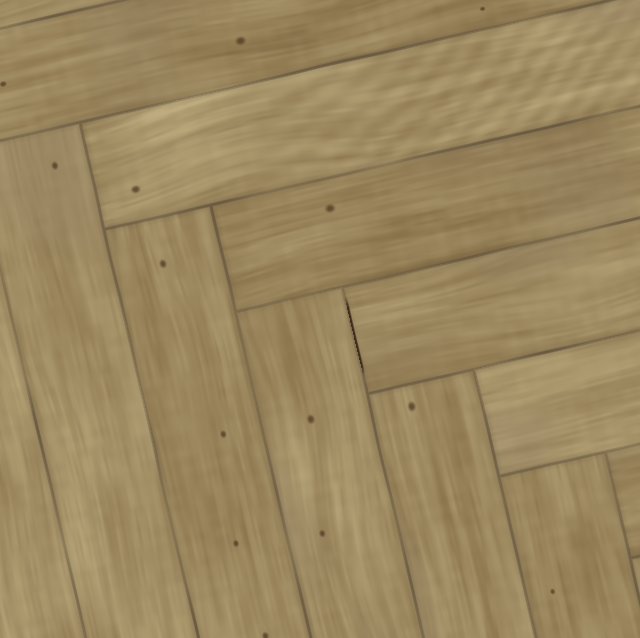
This texture is drawn by a WebGL 1 fragment shader. Its source:

```glsl
precision highp float;
// Close view of an oak herringbone floor, tilted, with long planks in two directions.
// A stepped cell rule gives each plank its own axes; stretched noise and layered
// sines draw the grain, cellular spots the knots, and edge distances the seams.

uniform vec2 u_resolution;

const float PI = 3.14159;
const float TILT = 0.227;                      // radians
const float PLANK_WIDTH = 0.172;               // share of canvas height
const float PLANK_LENGTH = 7.0;                // in plank widths
const vec2 CORNER = vec2(0.124, 0.808);        // a plank corner on the canvas
const float SEAM_WIDTH = 0.014;                // in plank widths
const float KNOT_CELL = 0.9;
const float KNOT_CHANCE = 0.25;
const vec3 WOOD_DARK = vec3(0.51, 0.42, 0.27);
const vec3 WOOD_LIGHT = vec3(0.72, 0.65, 0.475);
const vec3 WOOD_GREY = vec3(0.58, 0.51, 0.39);
const vec3 SEAM_COLOR = vec3(0.39, 0.33, 0.24);
const vec3 GAP_COLOR = vec3(0.20, 0.13, 0.08);
const vec3 KNOT_COLOR = vec3(0.31, 0.22, 0.13);

float hash(vec2 p) {
  return fract(sin(dot(p, vec2(12.71, 31.17))) * 4358.5);
}

float noise(vec2 p) {
  vec2 i = floor(p), f = fract(p);
  f = f * f * (3.0 - 2.0 * f);
  vec2 e = vec2(1.0, 0.0);
  return mix(mix(hash(i), hash(i + e), f.x),
             mix(hash(i + e.yx), hash(i + e.xx), f.x), f.y);
}

float signedNoise(vec2 p) { return noise(p) - 0.5; }

// Streaks running along x; y crosses the plank from 0 to 1.
float woodGrain(vec2 p, vec2 seed) {
  p.y += 0.16 * noise(vec2(p.x * 0.7, p.y * 1.5) + seed);
  float streaks = 0.34 * signedNoise(p * vec2(0.9, 13.0) + seed);
  float fibres = 0.24 * signedNoise(p * vec2(3.0, 36.0) + seed);
  float clouds = 0.38 * signedNoise(p * vec2(1.1, 2.6) + seed);
  float flecks = 0.10 * signedNoise(p * vec2(13.0, 6.0) + seed);
  return streaks + fibres + clouds + flecks;
}

// Pale sapwood wedge at the start, curved growth rings further along.
float figuredGrain(vec2 p, vec2 seed) {
  float warp = 0.7 * noise(p * vec2(1.3, 2.0) + seed);
  float rings = sin(2.0 * PI * (4.0 * p.y + 0.4 * p.x * p.x + warp));
  float sapwood = 1.0 - smoothstep(-0.05, 0.05, p.y - 0.42 + 0.13 * p.x);
  return 0.09 * rings * smoothstep(0.5, 3.0, p.x) + 0.24 * sapwood;
}

// Small round knots, at most one per cell and stretched along the grain.
float knots(vec2 p, vec2 stretch) {
  vec2 cell = floor(p / KNOT_CELL);
  vec2 center = 0.2 + 0.6 * vec2(hash(cell + 3.1), hash(cell + 8.7));
  float radius = mix(0.025, 0.05, hash(cell + 5.3));
  float d = length((p - (cell + center) * KNOT_CELL) * stretch);
  return step(hash(cell), KNOT_CHANCE) * (1.0 - smoothstep(0.2, 1.0, d / radius));
}

void main() {
  // Floor axes in plank widths: x along one direction, y down along the other.
  vec2 q = (gl_FragCoord.xy / u_resolution.y - CORNER) / PLANK_WIDTH;
  float c = cos(TILT), s = sin(TILT);
  vec2 p = vec2(q.x * c + q.y * s, q.x * s - q.y * c);
  float pixel = 1.0 / (PLANK_WIDTH * u_resolution.y);

  // Herringbone: the diagonal offset of a cell picks the plank direction.
  p += 0.012 * vec2(signedNoise(p * 1.7), signedNoise(p * 1.7 + 20.0));
  vec2 cell = floor(p);
  float diagonal = cell.x - cell.y;
  float offset = mod(diagonal, 2.0 * PLANK_LENGTH);
  float block = diagonal - offset;
  bool across = offset < PLANK_LENGTH;
  float index = across ? cell.y : cell.x;
  float start = across ? index + block : index - block - 2.0 * PLANK_LENGTH + 1.0;
  vec2 plank = across ? vec2(p.x - start, p.y - index) : vec2(p.y - start, p.x - index);
  vec2 seed = vec2(index * 7.3, block * 3.7 + (across ? 0.0 : 41.0));

  // Plank tone and grain
  float tone = across ? -0.8 * cos(2.6 * (index + 1.0)) : -0.35 * cos(2.1 * index);
  float figure = across ? smoothstep(0.5, 0.65, tone) : 0.0;
  float shade = 0.52 + 0.21 * tone + woodGrain(plank, seed);
  shade += figure * (figuredGrain(plank, seed) - 0.08);
  vec3 color = mix(WOOD_DARK, WOOD_LIGHT, clamp(shade, 0.0, 1.1));

  // Worn grey patches and knots
  float worn = smoothstep(0.5, 0.9, noise(plank * vec2(0.8, 1.4) + seed + 13.0));
  color = mix(color, WOOD_GREY, 0.4 * worn);
  color = mix(color, KNOT_COLOR, 0.75 * knots(p, across ? vec2(0.8, 1.0) : vec2(1.0, 0.8)));

  // Seams: a soft dirty halo, a thin line, and an open gap at some plank ends
  float side = min(plank.y, 1.0 - plank.y);
  float end = min(plank.x, PLANK_LENGTH - plank.x);
  float edge = min(side, end);
  float line = 1.0 - smoothstep(SEAM_WIDTH - pixel, SEAM_WIDTH + 1.3 * pixel, edge);
  float halo = 1.0 - smoothstep(0.0, 0.07, edge);
  float dirt = 0.35 + 0.55 * noise(p * 1.9 + 6.0);
  color = mix(color, SEAM_COLOR, dirt * max(line, 0.3 * halo));
  float open = across ? smoothstep(0.8, 1.0, cos(1.3 * (index - 2.0))) : 0.0;
  open *= smoothstep(0.08, 0.2, plank.y) * (1.0 - smoothstep(0.72, 0.85, plank.y));
  float gap = 1.0 - smoothstep(0.02 - pixel, 0.02 + pixel, plank.x);
  color = mix(color, GAP_COLOR, 0.85 * open * gap);

  gl_FragColor = vec4(color, 1.0);
}
```
